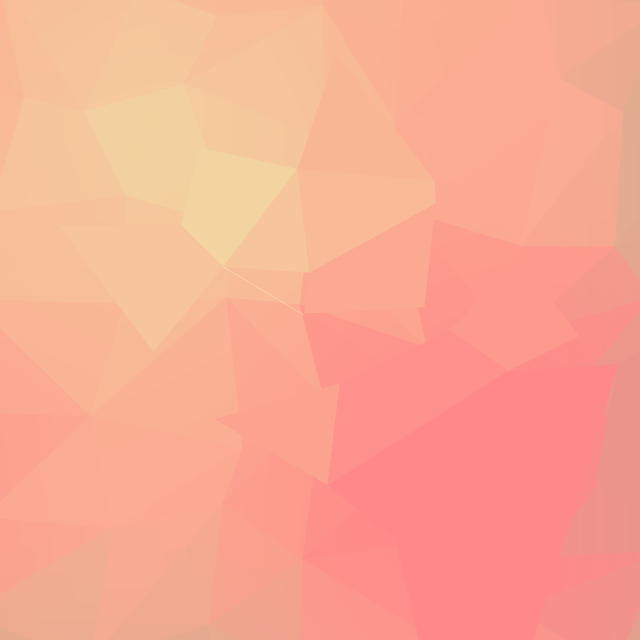
Reproduce this background procedurally as a WebGL 1 fragment shader.

```glsl
precision highp float;
uniform vec2 u_resolution;

#define CELLS 6.0
#define JITTER 0.62
#define TONE_NOISE 0.07
#define FLATNESS 0.75
#define CORAL vec3(1.0, 0.535, 0.535)
#define PEACH vec3(0.985, 0.67, 0.57)
#define GOLD vec3(0.955, 0.81, 0.62)
#define SAGE vec3(0.76, 0.67, 0.55)
#define GLINT vec3(1.0, 0.84, 0.71)

float hash(vec2 p) {
  return fract(sin(dot(p, vec2(127.1, 311.7))) * 43758.5453);
}

// Tone runs from coral (0) through peach (0.5) to gold (1)
vec3 toneColor(float tone) {
  return tone < 0.5 ? mix(CORAL, PEACH, max(tone, 0.0) * 2.0)
                    : mix(PEACH, GOLD, tone * 2.0 - 1.0);
}

// Broad warm gradient with sage toward the right and lower left edges
vec3 fieldColor(vec2 p, float offset) {
  vec2 toGold = p - vec2(0.24, 0.78);
  vec2 toCoral = p - vec2(0.80, 0.23);
  float coralDist = dot(toCoral, toCoral);
  float tone = 0.5 + offset + 0.52 * exp(-11.0 * dot(toGold, toGold));
  tone -= 0.5 * exp(-42.0 * coralDist * coralDist);
  tone -= 0.16 * (1.0 - smoothstep(0.0, 0.1, p.x)) * (1.0 - smoothstep(0.3, 0.5, p.y));
  float right = 0.45 * smoothstep(0.86, 1.04, p.x);
  float lowerLeft = 0.4 * (1.0 - smoothstep(-0.04, 0.17, p.y))
                  * (1.0 - smoothstep(0.3, 0.6, p.x));
  return mix(toneColor(tone), SAGE, max(right, lowerLeft));
}

// Signed distance to the line a-b, positive on its right
float side(vec2 p, vec2 a, vec2 b) {
  vec2 d = normalize(b - a);
  return dot(p - a, vec2(d.y, -d.x));
}

float coverage(float dist) {
  return clamp(0.5 - dist * u_resolution.y, 0.0, 1.0);
}

vec2 meshPoint(vec2 id) {
  vec2 shift = vec2(hash(id), hash(id + 41.3)) - 0.5;
  return (id + JITTER * shift) / CELLS;
}

// Adds one mesh facet: weighted colour in rgb, weight in a
vec4 facet(vec2 p, vec2 a, vec2 b, vec2 c) {
  vec2 center = (a + b + c) / 3.0;
  float weight = coverage(max(side(p, a, b), max(side(p, b, c), side(p, c, a))));
  float offset = TONE_NOISE * (hash(center) - 0.5);
  return vec4(fieldColor(mix(p, center, FLATNESS), offset), 1.0) * weight;
}

vec3 mesh(vec2 p) {
  vec4 sum = vec4(fieldColor(p, 0.0), 1.0) * 0.001;
  vec2 cell = floor(p * CELLS);
  for (int y = -1; y <= 1; y++) {
    for (int x = -1; x <= 1; x++) {
      vec2 id = cell + vec2(float(x), float(y));
      vec2 a = meshPoint(id);
      vec2 b = meshPoint(id + vec2(1.0, 0.0));
      vec2 c = meshPoint(id + vec2(1.0, 1.0));
      vec2 d = meshPoint(id + vec2(0.0, 1.0));
      if (hash(id + 7.7) < 0.5) sum += facet(p, a, b, c) + facet(p, a, c, d);
      else sum += facet(p, a, b, d) + facet(p, b, c, d);
    }
  }
  return sum.rgb / sum.a;
}

// Counterclockwise convex plate
float plate(vec2 p, vec2 a, vec2 b, vec2 c, vec2 d) {
  return coverage(max(max(side(p, a, b), side(p, b, c)),
                      max(side(p, c, d), side(p, d, a))));
}

void main() {
  vec2 p = gl_FragCoord.xy / u_resolution;
  vec3 color = mesh(p);

  // Shared corners of the large plates
  vec2 goldTip = vec2(0.465, 0.736), goldFoot = vec2(0.349, 0.583);
  vec2 hub = vec2(0.484, 0.574), east = vec2(0.681, 0.682);
  vec2 ridge = vec2(0.703, 0.483), peak = vec2(0.81, 0.597);
  vec2 notch = vec2(0.794, 0.42), corner = vec2(0.966, 0.431);
  vec2 west = vec2(0.512, 0.242), bend = vec2(0.618, 0.156);
  vec2 shelf = vec2(0.531, 0.401), goldWest = vec2(0.283, 0.648);

  // Gold and peach plates
  color = mix(color, toneColor(1.06), plate(p, goldWest, goldFoot, goldTip, vec2(0.31, 0.77)));
  color = mix(color, toneColor(0.87), plate(p, vec2(0.092, 0.648), vec2(0.24, 0.45), goldFoot, goldWest));
  color = mix(color, toneColor(0.86), plate(p, goldFoot, hub, goldTip, mix(goldTip, goldFoot, 0.5)));
  color = mix(color, toneColor(0.71), plate(p, goldTip, hub, east, vec2(0.679, 0.718)));
  color = mix(color, toneColor(0.66), plate(p, goldTip, vec2(0.68, 0.718), vec2(0.602, 0.818), vec2(0.525, 0.918)));
  color = mix(color, toneColor(0.47), plate(p, vec2(0.475, 0.51), vec2(0.663, 0.52), east, hub));

  // Coral plates and the muted sliver beside them
  color = mix(color, toneColor(0.38), plate(p, vec2(0.335, 0.345), west, shelf, vec2(0.433, 0.373)));
  color = mix(color, toneColor(0.25), plate(p, ridge, notch, vec2(0.905, 0.475), peak));
  color = mix(color, toneColor(0.12), plate(p, west, notch, ridge, shelf));
  color = mix(color, CORAL, plate(p, bend, vec2(0.657, -0.01), vec2(0.83, -0.01), corner));
  color = mix(color, CORAL, plate(p, west, bend, corner, notch));
  color = mix(color, mix(CORAL, SAGE, 0.35), plate(p, vec2(0.931, 0.25), vec2(1.01, 0.19), vec2(1.01, 0.46), corner));

  // Pale hairline
  vec2 along = vec2(0.473, 0.509) - goldFoot;
  float t = clamp(dot(p - goldFoot, along) / dot(along, along), 0.0, 1.0);
  color = mix(color, GLINT, 0.6 * coverage(length(p - goldFoot - along * t) - 0.001));

  gl_FragColor = vec4(color, 1.0);
}
```
